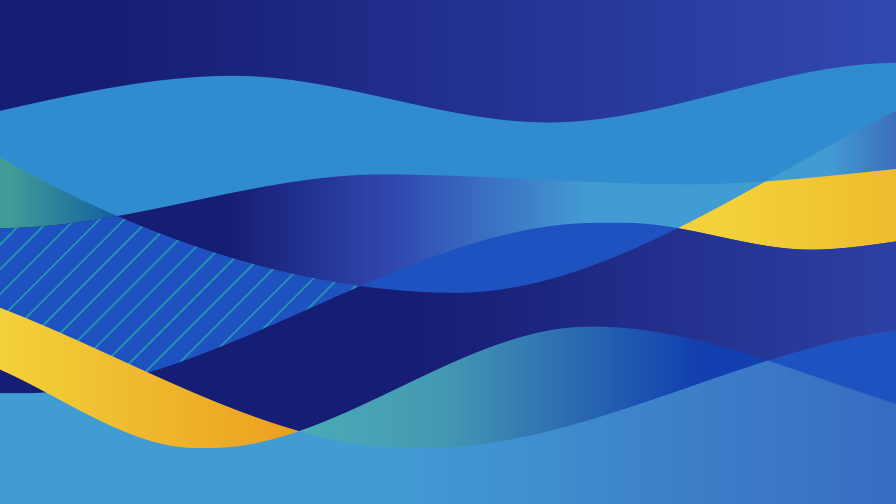
A WebGL 1 fragment shader for this background:

```glsl
precision highp float;
// Layered blue waves with golden ribbons, a teal lens and a hatched patch.
// Six wave edges are sums of smooth steps on a 16 x 9 canvas grid; the areas
// between them are painted back to front with horizontal gradients.
uniform vec2 u_resolution;

// Linear horizontal blend from one colour to another
vec3 blend(vec3 from, vec3 to, float start, float end, float x) {
  return mix(from, to, clamp((x - start) / (end - start), 0.0, 1.0));
}

// Wave edges: height as a function of x, named from top to bottom
float crestEdge(float x) {
  return 6.396 + 1.25 * smoothstep(-4.17, 4.17, x)
    - 0.833 * smoothstep(4.17, 9.79, x) + 1.063 * smoothstep(9.79, 16.0, x);
}

float bandEdge(float x) {
  return 4.927 + 0.958 * smoothstep(0.0, 6.83, x)
    - 0.177 * smoothstep(6.83, 12.29, x) + 0.448 * smoothstep(12.29, 18.75, x);
}

float valleyEdge(float x) {
  return 3.771 + 2.417 * pow(max(1.0 - x / 8.125, 0.0), 1.9)
    + 4.417 * smoothstep(8.125, 20.0, x);
}

float hillEdge(float x) {
  return 1.979 + 3.042 * smoothstep(0.42, 10.67, x)
    - 0.479 * smoothstep(11.15, 14.48, x) + 0.292 * smoothstep(14.48, 17.5, x);
}

float ribbonEdge(float x) {
  return 4.188 - 3.188 * smoothstep(-3.125, 7.333, x)
    + 2.167 * smoothstep(7.6, 16.98, x);
}

float swellEdge(float x) {
  return 2.771 - 1.771 * smoothstep(-1.46, 3.5, x)
    + 2.167 * smoothstep(3.75, 10.52, x) - 1.875 * smoothstep(10.625, 18.75, x);
}

void main() {
  vec2 p = gl_FragCoord.xy / u_resolution * vec2(16.0, 9.0);
  float x = p.x;
  float pixel = 9.0 / u_resolution.y;
  bool leftSide = x < 8.0;

  vec3 navy = vec3(0.085, 0.115, 0.455);
  vec3 indigo = vec3(0.195, 0.285, 0.695);
  vec3 royal = vec3(0.118, 0.32, 0.755);
  vec3 azure = vec3(0.188, 0.545, 0.812);
  vec3 pale = vec3(0.26, 0.61, 0.832);
  vec3 gold = vec3(0.95, 0.82, 0.23);

  // Coverage of the area below each edge
  float swellY = swellEdge(x);
  float ribbonY = ribbonEdge(x);
  float crest = clamp((crestEdge(x) - p.y) / pixel + 0.5, 0.0, 1.0);
  float band = clamp((bandEdge(x) - p.y) / pixel + 0.5, 0.0, 1.0);
  float valley = clamp((valleyEdge(x) - p.y) / pixel + 0.5, 0.0, 1.0);
  float hill = clamp((hillEdge(x) - p.y) / pixel + 0.5, 0.0, 1.0);
  float ribbon = clamp((ribbonY - p.y) / pixel + 0.5, 0.0, 1.0);
  float swell = clamp((swellY - p.y) / pixel + 0.5, 0.0, 1.0);

  // Sky, broad upper wave and its tinted corners
  vec3 color = blend(navy, indigo, 2.1, 16.0, x);
  color = mix(color, azure, crest);
  vec3 corner = leftSide
    ? blend(vec3(0.25, 0.61, 0.59), vec3(0.07, 0.37, 0.63), 0.2, 2.1, x)
    : blend(pale, vec3(0.24, 0.43, 0.74), 14.8, 16.0, x);
  color = mix(color, corner, crest * valley);

  // Middle wave, shading from navy to pale blue
  vec3 middle = blend(navy, indigo, 4.1, 7.1, x);
  color = mix(color, blend(middle, pale, 7.1, 10.5, x), band);

  // Diagonal hatching on the left, golden ribbon on the right
  float stripe = abs(fract((p.x - p.y - 1.569) / 0.443 + 0.5) - 0.5) * 0.313;
  float line = clamp((0.016 - stripe) / pixel + 0.5, 0.0, 1.0);
  vec3 patchColor = leftSide
    ? mix(royal, vec3(0.14, 0.59, 0.69), line)
    : blend(gold, vec3(0.935, 0.735, 0.18), 13.0, 16.0, x);
  color = mix(color, patchColor, band * valley);

  // Royal blue hill and the dark water beneath it
  color = mix(color, royal, hill);
  color = mix(color, blend(navy, vec3(0.18, 0.25, 0.64), 7.5, 16.0, x),
    valley * hill);

  // Lower strip: golden ribbon, teal lens, then royal blue
  vec3 lens = blend(vec3(0.29, 0.67, 0.71), vec3(0.27, 0.6, 0.7), 5.4, 7.9, x);
  lens = blend(lens, vec3(0.07, 0.25, 0.69), 7.9, 12.4, x);
  vec3 strip = leftSide
    ? blend(gold, vec3(0.925, 0.62, 0.12), 0.0, 5.4, x) : royal;
  strip = swellY > ribbonY ? lens : strip;
  color = mix(color, strip, max(ribbon, swell));

  // Pale foreground with a dark wedge at its left end
  vec3 front = blend(pale, vec3(0.22, 0.42, 0.755), 7.0, 16.0, x);
  color = mix(color, mix(navy, front, hill), ribbon * swell);

  gl_FragColor = vec4(color, 1.0);
}
```
